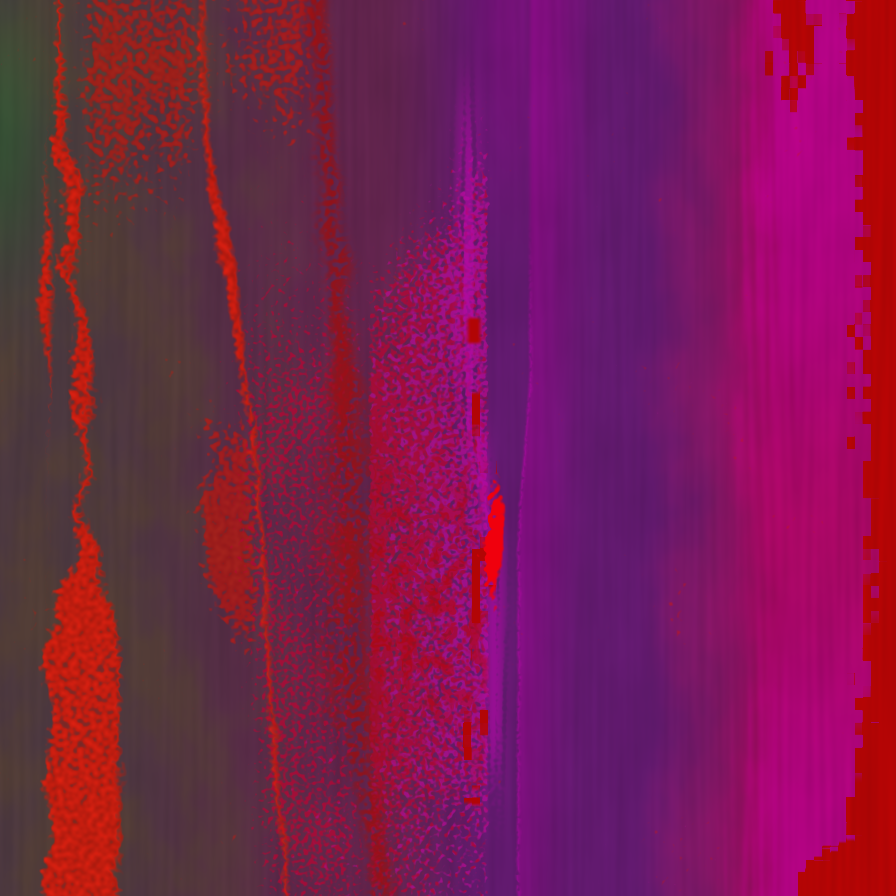
A WebGL 2 fragment shader for this texture:

```glsl
#version 300 es
precision highp float;
// Weathered vertical bands: slate and olive, then violet, magenta and red.
// Colour ramps form the ground; noise-bent streaks, speckle and blocky flakes lie on top.

#define SLATE vec3(.30, .22, .25)
#define OLIVE vec3(.32, .24, .19)
#define MOSS vec3(.20, .32, .20)
#define PLUM vec3(.38, .14, .30)
#define VIOLET vec3(.38, .10, .43)
#define ORCHID vec3(.51, .05, .50)
#define ROSE vec3(.65, .03, .37)
#define MAGENTA vec3(.69, .01, .51)
#define RED vec3(.70, .02, .02)
#define EMBER vec3(.84, .11, .05)
#define GRIT_SCALE 150.
#define FLAKES vec2(110, 72)

uniform vec2 u_resolution;
out vec4 fragColor;

vec2 gradientAt(vec2 cell) {
  float a = 6.2832 * fract(sin(dot(cell, vec2(127.1, 311.7))) * 43758.5);
  return vec2(cos(a), sin(a));
}

// Gradient noise, about -1 to 1
float noise(vec2 p) {
  vec2 i = floor(p), f = p - i, e = vec2(1, 0);
  vec2 u = f * f * (3. - 2. * f);
  float low = mix(dot(gradientAt(i), f), dot(gradientAt(i + e), f - e), u.x);
  float high = mix(dot(gradientAt(i + e.yx), f - e.yx), dot(gradientAt(i + 1.), f - 1.), u.x);
  return 1.4 * mix(low, high, u.y);
}

float fbm(vec2 p) {
  float sum = 0., gain = .6;
  for (int i = 0; i < 4; i++, gain *= .5) {
    sum += gain * noise(p);
    p = p * 2.1 + 7.3;
  }
  return sum;
}

float ramp(float a, float b, float v) { return smoothstep(a, b, v); }

float bump(float v, float centre, float width) {
  float d = (v - centre) / width;
  return exp(-d * d);
}

// Soft-edged interval from a to b
float span(float v, float a, float b, float soft) {
  return ramp(a - soft, a + soft, v) * ramp(b + soft, b - soft, v);
}

float streak(float offset, float width) {
  return 1. - ramp(width - .004, width + .004, abs(offset));
}

float speckle(float grain, float density) {
  return ramp(-.35, .35, grain + (density - .5) * 2.4);
}

// Smooth bands; t is the depth below the top
vec3 ground(float x, float t, float seam, float cloud, float grain) {
  vec3 c = mix(SLATE, PLUM, ramp(.08, .42, x));
  c = mix(c, OLIVE, .7 * ramp(-.3, .4, cloud) * (1. - ramp(.15, .42, x)));
  c = mix(c, MOSS, .9 * bump(x, 0., .06) * bump(t, .15, .16));
  c = mix(c, VIOLET, ramp(.42, .55, x));
  c = mix(c, ORCHID, ramp(-.004, .003, x - seam) * (1. - ramp(.59, .69, x + .04 * t)));
  c = mix(c, ORCHID, .6 * bump(x, .57, .045) * (1. - ramp(0., .35, t)));
  c = mix(c, vec3(.49, .09, .39), ramp(.71, .8, x + .04 * cloud));
  c = mix(c, ROSE, ramp(.78, .87, x + .02 * cloud));
  float bright = 1. - .85 * bump(t, .6, .22);
  c = mix(c, MAGENTA, bright * ramp(.81, .88, x + .03 * cloud + .02 * grain));
  return c * (1. + .05 * grain + .07 * cloud);
}

void main() {
  vec2 p = gl_FragCoord.xy / u_resolution, q = floor(p * FLAKES);
  q = (q + ramp(.85, 1., fract(p.x * FLAKES.x)) * vec2(1, 0)
         + ramp(.85, 1., fract(p.y * FLAKES.y)) * vec2(0, 1)) / FLAKES;
  vec2 g = mat2(.8, .6, -.6, .8) * p * GRIT_SCALE;
  float x = p.x, t = 1. - p.y, depth = 1. - q.y;
  float fine = noise(g), grit = noise(g * 1.35 + 19.);
  float cloud = fbm(p * vec2(14, 8)), grain = noise(vec2(x * GRIT_SCALE, t * 5.));
  float sway = .006 * noise(p * vec2(30, 22)) + .004 * fine;
  float seam = .592 - .013 * ramp(.4, .62, t);
  vec3 c = ground(x, t, seam, cloud, grain);

  // Rust mottling on the left
  float rust = .55 * span(x, .09, .22, .025) * (1. - ramp(.15, .3, t));
  rust += .45 * span(x, .25, .36, .03) * (1. - ramp(.05, .24, t));
  rust += .75 * span(x + .02 * cloud - .035 * t, .205, .265, .02) * span(t, .47, .72, .06);
  c = mix(c, mix(RED, EMBER, .45 + .4 * fine), .65 * speckle(fine + .9 * cloud, rust));

  // Crimson grit, densest right of a sharp crack
  float rise = .33 - 1.5 * max(x - .42, 0.);
  float dense = span(x, .413 + .3 * sway, .545, .004) * ramp(rise - .12, rise + .14, t);
  dense *= .62 - .25 * ramp(.78, .98, t);
  float sparse = .42 * span(x, .23 + .06 * t, .41, .03) * ramp(.1, .5, t);
  float hue = ramp(-.4, .5, 1.5 * fine + 7. * (x - .485));
  vec3 gritColour = mix(vec3(.72, .02, .2), vec3(.7, .05, .58), hue);
  c = mix(c, gritColour, .75 * speckle(grit + .4 * cloud, dense + sparse));
  float clot = ramp(.05, .35, noise(p * vec2(65, 48)) + .5 * fine);
  c = mix(c, RED, dense * clot * bump(t, .68, .17));

  // Three long streaks and a side branch
  float a = .064 + .03 * ramp(.05, .42, t) - .012 * bump(t, .31, .04);
  float aWidth = .003 + .006 * bump(t, .2, .08) + .009 * bump(t, .41, .06) + .036 * ramp(.56, .74, t);
  float b = .23 + .09 * t - .012 * bump(t, .15, .15) + .008 * bump(t, .55, .2);
  float bWidth = .002 + .006 * bump(t, .3, .12);
  float d = .354 + .075 * t - .02 * bump(t, .75, .15);
  float dWidth = .012 + .016 * span(t, .45, .85, .1);
  float dull = bump(x - d + 1.5 * sway, 0., dWidth);
  c = mix(c, vec3(.6, .06, .07), .85 * dull * speckle(fine + cloud, .6));
  float patchy = speckle(fine + .7 * cloud, .72);
  float hot = streak(x - a + 1.8 * sway, aWidth) * mix(patchy, 1., .5);
  hot = max(hot, streak(x - b + sway, bWidth) * mix(1., patchy, ramp(.3, .5, t)));
  hot = max(hot, patchy * streak(x - .053 + sway, .01 * bump(t, .32, .1) - .003));
  c = mix(c, EMBER * (.94 + .15 * fine), .93 * hot);

  // Magenta threads beside the violet strip
  float thread = streak(x - seam + .3 * sway, 0.) * ramp(.2, .45, t) * speckle(grit, .6);
  float glow = bump(x, .522 + .03 * ramp(.4, .65, t), .012) * span(t, .12, .88, .08);
  c = mix(c, vec3(.72, .03, .66), thread + .6 * glow * speckle(grain + .4 * grit, .6));

  // Red flakes and the central ember
  float path = bump(q.x, .525 + .012 * bump(t, .58, .08), .018) * span(t, .43, .9, .03);
  float flakes = noise(q * vec2(75, 28) + 4.) + path;
  c = mix(c, RED, ramp(.95, 1.1, flakes) * span(x, .49, .56, .005));
  c = mix(c, RED, streak(x - .529, .007) * span(t, .355, .383, .003));
  float ember = length((p - vec2(.552 + sway, .398)) / vec2(.01, .064)) + .5 * fine;
  c = mix(c, vec3(.94, 0, .05), 1. - ramp(.75, 1.1, ember));

  // Stair-edged red margin with an island at the top
  float edge = .957 + .012 * bump(t, .6, .12) - .018 * bump(t, 0., .12);
  edge -= .015 * ramp(.8, .93, t) + .055 * ramp(.93, .98, t);
  float jag = .022 * noise(q * vec2(65, 45));
  float margin = ramp(-.002, .002, q.x + jag - edge);
  float island = streak(q.x - .882 + jag, .018 - .02 * ramp(.05, .16, depth));
  c = mix(c, RED * (1. + .06 * grain), max(margin, island * (1. - ramp(.132, .138, depth))));

  fragColor = vec4(clamp(c, 0., 1.), 1);
}
```
